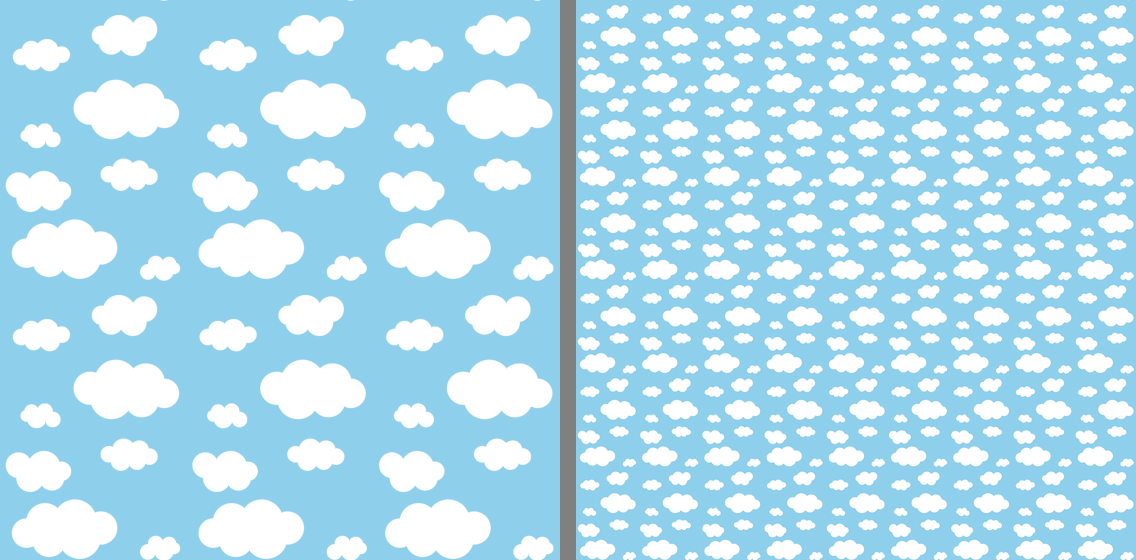
Left: one tile. Right: repeated 3 by 3.
This pattern is drawn by a WebGL 2 fragment shader. Its source:

```glsl
#version 300 es
precision highp float;

uniform vec2 u_resolution;
out vec4 outColor;

const vec3 SKY_BLUE = vec3(0.557, 0.812, 0.922);
const vec3 CLOUD_WHITE = vec3(1.0);
const vec2 REPEATS = vec2(3.0, 2.0);
const float LOBE_UNIT = 0.000823;   // canvas size of one lobe unit
const float EDGE_PIXELS = 0.8;      // half width of the smoothed edge
const int LOBE_COUNT = 6;

// Each lobe is a circle: centre x, centre y, radius
const vec3 LARGE[LOBE_COUNT] = vec3[](
    vec3(-82.0, -9.0, 32.0), vec3(-42.0, 15.0, 41.0), vec3(23.0, 17.0, 47.0),
    vec3(79.0, 2.0, 36.0), vec3(33.0, -19.0, 46.0), vec3(-33.0, -24.0, 37.0));
const vec3 LOPSIDED[LOBE_COUNT] = vec3[](
    vec3(-43.0, 13.0, 28.0), vec3(12.0, 8.0, 36.0), vec3(50.0, 0.0, 21.0),
    vec3(-18.0, -15.0, 30.0), vec3(29.0, -15.0, 27.0), vec3(0.0, 0.0, 20.0));
const vec3 FLAT[LOBE_COUNT] = vec3[](
    vec3(-44.0, 1.0, 18.0), vec3(-12.0, 10.0, 25.0), vec3(22.0, 10.0, 21.0),
    vec3(44.0, -4.0, 18.0), vec3(-18.0, -13.0, 22.0), vec3(17.0, -14.0, 19.0));
const vec3 SMALL[LOBE_COUNT] = vec3[](
    vec3(-27.0, -8.0, 17.0), vec3(-10.0, 10.0, 17.0), vec3(19.0, 9.0, 16.0),
    vec3(30.0, 0.0, 13.0), vec3(8.0, -6.0, 21.0), vec3(0.0, 0.0, 12.0));

// Centres within one tile: xy for the plain cloud, zw for its mirror twin
const vec4 LARGE_AT = vec4(0.345, 0.111, 0.678, 0.610);
const vec4 LOPSIDED_AT = vec4(0.206, 0.317, 0.667, 0.874);
const vec4 FLAT_AT = vec4(0.692, 0.376, 0.222, 0.803);
const vec4 SMALL_AT = vec4(0.859, 0.042, 0.216, 0.515);

// Distance to a union of lobes, wrapped around the tile
float cloudDistance(vec2 tile, vec2 centre, float facing, vec3 lobes[LOBE_COUNT]) {
    vec2 wrapped = fract(tile - centre + 0.5) - 0.5;
    vec2 p = wrapped / REPEATS / LOBE_UNIT * vec2(facing, 1.0);
    float d = 1e5;
    for (int i = 0; i < LOBE_COUNT; i++) {
        d = min(d, length(p - lobes[i].xy) - lobes[i].z);
    }
    return d * LOBE_UNIT;
}

float twinDistance(vec2 tile, vec4 centres, vec3 lobes[LOBE_COUNT]) {
    return min(cloudDistance(tile, centres.xy, 1.0, lobes),
               cloudDistance(tile, centres.zw, -1.0, lobes));
}

void main() {
    vec2 tile = gl_FragCoord.xy / u_resolution * REPEATS;

    float d = twinDistance(tile, LARGE_AT, LARGE);
    d = min(d, twinDistance(tile, LOPSIDED_AT, LOPSIDED));
    d = min(d, twinDistance(tile, FLAT_AT, FLAT));
    d = min(d, twinDistance(tile, SMALL_AT, SMALL));

    // Smooth the outline over about one pixel
    float edge = EDGE_PIXELS / min(u_resolution.x, u_resolution.y);
    float sky = smoothstep(-edge, edge, d);
    outColor = vec4(mix(CLOUD_WHITE, SKY_BLUE, sky), 1.0);
}
```
